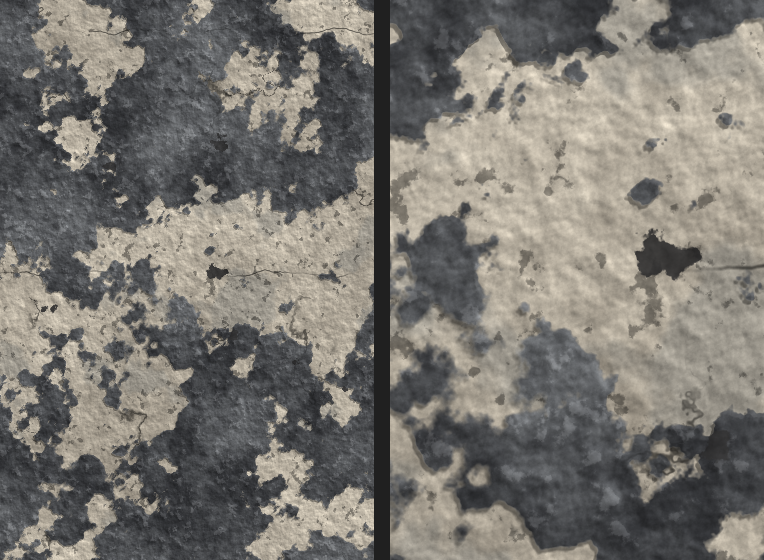
Left, the full canvas; right, a detail of the centre.
Reproduce this texture procedurally as a WebGL 1 fragment shader.

```glsl
precision highp float;
uniform vec2 u_resolution;

#define PATCH_FREQ 6.5
#define PAINT_COVER 0.080
#define EDGE_SOFT 0.018
#define GRAIN_FREQ 150.0
#define GRAIN_DEPTH 0.50
#define CRACK_WIDTH 0.0013
#define LIGHT_DIR vec2(0.6, 0.8)

const vec3 PLASTER_LIGHT = vec3(0.790, 0.755, 0.690);
const vec3 PLASTER_DARK = vec3(0.575, 0.545, 0.495);
const vec3 CEMENT = vec3(0.560, 0.550, 0.520);
const vec3 PAINT_LIGHT = vec3(0.405, 0.414, 0.424);
const vec3 PAINT_DARK = vec3(0.190, 0.195, 0.206);
const vec3 HOLE = vec3(0.130, 0.128, 0.130);

float hash(vec2 p) {
  vec3 q = fract(p.xyx * vec3(0.1031, 0.1030, 0.0973));
  q += dot(q, q.yzx + 33.33);
  return fract((q.x + q.y) * q.z);
}

float noise(vec2 p) {
  vec2 i = floor(p), f = fract(p);
  f = f * f * (3.0 - 2.0 * f);
  return mix(mix(hash(i), hash(i + vec2(1.0, 0.0)), f.x),
             mix(hash(i + vec2(0.0, 1.0)), hash(i + vec2(1.0)), f.x), f.y);
}

// Fractal noise, centred on zero, turned at every octave
float fbm(vec2 p) {
  float sum = 0.0, amp = 0.5;
  for (int i = 0; i < 5; i++) {
    p = mat2(1.6, 1.2, -1.2, 1.6) * p + 17.3;
    sum += amp * (noise(p * 0.5) - 0.5);
    amp *= 0.56;
  }
  return sum;
}

float bump(vec2 p, vec2 centre, vec2 size) {
  vec2 d = (p - centre) / size;
  return exp(-dot(d, d));
}

// Signed paint field: positive where paint still clings
float paintField(vec2 p) {
  vec2 q = p + 0.05 * vec2(fbm(p * 20.0), fbm(p * 20.0 + 40.0));
  float band = (p.y - 0.40 - 0.30 * p.x) / 0.125;
  float worn = 0.27 * exp(-band * band)
             + 0.17 * bump(p, vec2(0.39, 0.84), vec2(0.075, 0.20));
  float kept = 0.20 * bump(p, vec2(0.29, 0.62), vec2(0.07, 0.13))
             + 0.18 * bump(p, vec2(0.03, 0.72), vec2(0.06, 0.11));
  float speckle = 0.16 + 0.62 * noise(p * 7.0 + 71.0);
  return fbm(q * PATCH_FREQ + 5.0) + speckle * fbm(p * 34.0 + 9.0)
       + PAINT_COVER + kept - worn;
}

// Rough sandy height, turned off the axes
float grain(vec2 p) {
  return 0.5 + 1.5 * fbm(p * GRAIN_FREQ * 0.55 + 31.0);
}

// Broken vein lines and two long level cracks
float cracks(vec2 p) {
  vec2 q = p + 0.07 * vec2(fbm(p * 26.0), fbm(p * 26.0 + 50.0));
  float vein = abs(noise(q * 9.0 + 3.0) - 0.5) / 16.0;
  float line = (1.0 - smoothstep(0.0, CRACK_WIDTH, vein))
             * smoothstep(0.52, 0.70, noise(p * 13.0 + 90.0));
  for (int i = 0; i < 2; i++) {
    float level = 0.508 + 0.435 * float(i);
    float d = abs(p.y - level - 0.03 * fbm(vec2(p.x * 14.0, level * 20.0)));
    float broken = smoothstep(0.30, 0.55, noise(vec2(p.x * 15.0, level * 70.0)));
    line = max(line, broken * (1.0 - smoothstep(0.0, CRACK_WIDTH * 1.5, d)));
  }
  return line;
}

// Ragged chipped pits scattered over the wall
float holes(vec2 p) {
  float pit = 0.0;
  for (int i = 0; i < 9; i++) {
    float k = float(i);
    vec2 centre = vec2(0.66 * hash(vec2(k, 3.0)), 0.30 + 0.55 * hash(vec2(k, 8.0)));
    float radius = 0.004 + 0.007 * hash(vec2(k, 5.0));
    float d = length((p - centre) * vec2(0.8, 1.2)) + 0.035 * fbm(p * 65.0 + k);
    pit = max(pit, 1.0 - smoothstep(radius - 0.002, radius + 0.001, d));
  }
  return pit;
}

void main() {
  vec2 p = gl_FragCoord.xy / u_resolution.y;
  float paint = smoothstep(-EDGE_SOFT, EDGE_SOFT, paintField(p));
  float towardLight = smoothstep(-EDGE_SOFT, EDGE_SOFT, paintField(p + 0.003 * LIGHT_DIR));
  float g = grain(p);
  float relief = g - grain(p + 0.003 * LIGHT_DIR);

  // Bare plaster: broad stains, grey cement showing through, pores
  float stain = clamp(0.62 + 1.2 * fbm(p * 8.0 + 23.0) + 0.9 * fbm(p * 60.0), 0.0, 1.0);
  vec3 plaster = mix(PLASTER_DARK, PLASTER_LIGHT, stain);
  plaster = mix(plaster, CEMENT, 0.6 * smoothstep(0.12, 0.20, fbm(p * 9.0 + 64.0)));
  plaster *= 1.0 + GRAIN_DEPTH * relief;
  plaster *= 1.0 - 0.35 * smoothstep(0.17, 0.27, fbm(p * 80.0 + 12.0));

  // Weathered paint: uneven tone with pale dust in the grain
  float tone = clamp(0.50 + 1.5 * fbm(p * 10.0 + 37.0) + 1.0 * fbm(p * 75.0), 0.0, 1.0);
  vec3 coat = mix(PAINT_DARK, PAINT_LIGHT, tone) * (1.0 + 1.4 * GRAIN_DEPTH * relief);
  coat += 0.08 * smoothstep(0.68, 0.85, g);

  // Lifted paint edges cast shade on one side and catch light on the other
  plaster *= 1.0 - 0.38 * towardLight * (1.0 - paint);
  coat += 0.06 * paint * (1.0 - towardLight);

  vec3 color = mix(plaster, coat, paint);
  color *= 1.0 - 0.50 * cracks(p) * (1.0 - 0.6 * paint);
  color = mix(color, HOLE + 0.10 * g, 0.9 * holes(p));
  gl_FragColor = vec4(clamp(color, 0.0, 1.0), 1.0);
}
```
